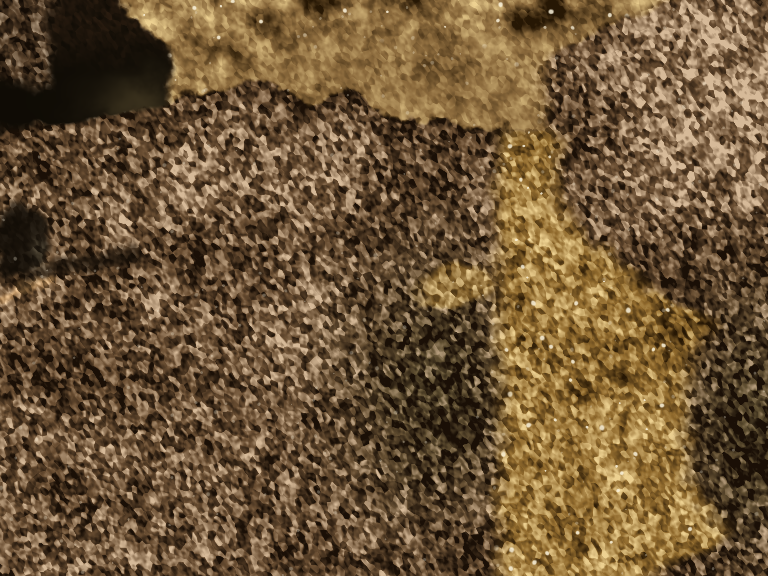
Give the GLSL for this texture, as a WebGL 2 fragment shader.

```glsl
#version 300 es
precision highp float;
uniform vec2 u_resolution;
out vec4 fragColor;

float hash(vec2 p) {
  vec3 q = fract(p.xyx * 0.1031);
  q += dot(q, q.yzx + 33.33);
  return fract((q.x + q.y) * q.z);
}

float noise(vec2 p) {
  vec2 i = floor(p), f = fract(p);
  f = f * f * (3.0 - 2.0 * f);
  return mix(mix(hash(i), hash(i + vec2(1, 0)), f.x),
             mix(hash(i + vec2(0, 1)), hash(i + vec2(1, 1)), f.x), f.y);
}

float fbm(vec2 p) {
  float sum = 0.0, amp = 0.5;
  for (int i = 0; i < 4; i++) {
    sum += amp * noise(p);
    p = mat2(1.6, 1.2, -1.2, 1.6) * p + 7.3;
    amp *= 0.5;
  }
  return sum / 0.9375;
}

// Soft cellular grains, each with its own tone
float facets(vec2 p) {
  vec2 cell = floor(p), f = fract(p);
  float tone = 0.0, total = 0.0;
  for (int y = -1; y <= 1; y++)
    for (int x = -1; x <= 1; x++) {
      vec2 o = vec2(x, y), id = cell + o;
      vec2 d = o + vec2(hash(id + 11.7), hash(id + 47.1)) - f;
      float w = exp(-14.0 * dot(d, d));
      tone += w * hash(id);
      total += w;
    }
  return tone / total;
}

// Sparse wet sparkles
float glints(vec2 p, float density) {
  vec2 id = floor(p);
  vec2 d = fract(p) - 0.3 - 0.4 * vec2(hash(id + 3.1), hash(id + 8.9));
  float size = 0.1 + 0.2 * hash(id + 21.0);
  return step(1.0 - density, hash(id + 60.0)) * (1.0 - smoothstep(size * 0.4, size, length(d)));
}

float blob(vec2 p, vec2 center, vec2 radius) {
  vec2 d = (p - center) / radius;
  return exp(-dot(d, d));
}

float segment(vec2 p, vec2 a, vec2 b) {
  vec2 d = b - a;
  return length(p - a - d * clamp(dot(p - a, d) / dot(d, d), 0.0, 1.0));
}

float below(float edge, float x, float soft) {
  return 1.0 - smoothstep(edge - soft, edge + soft, x);
}

vec3 ramp(float t, vec3 dark, vec3 mid, vec3 light) {
  t = clamp(t, 0.0, 1.0) * 2.0;
  return mix(mix(dark, mid, min(t, 1.0)), light, max(t - 1.0, 0.0));
}

// Upper rim of the large slab
float slabRim(float x) {
  float wave = 0.013 * cos((x - 0.45) * 42.0) * smoothstep(0.3, 0.42, x) * below(0.68, x, 0.07);
  return 0.775 + 0.067 * smoothstep(0.0, 0.4, x) - 0.075 * smoothstep(0.45, 0.95, x) + wave;
}

// Right side of the mineral seep
float seepRight(float y) {
  float bulges = 0.06 * exp(-pow((y - 0.44) / 0.03, 2.0)) + 0.07 * exp(-pow((y - 0.09) / 0.05, 2.0));
  return 0.97 + 0.23 * below(0.53, y, 0.15) + bulges - 0.07 * below(0.03, y, 0.04);
}

void main() {
  vec2 p = gl_FragCoord.xy / u_resolution.y;
  p.x += 0.5 * (4.0 / 3.0 - u_resolution.x / u_resolution.y);
  float broad = fbm(p * 9.0), rough = fbm(p * 34.0 + 5.0);
  vec2 w = p + 0.05 * (vec2(broad, fbm(p * 11.0 + 40.0)) - 0.5) + 0.03 * (rough - 0.5);

  // Slanted mineral grain
  vec2 g = mat2(0.82, -0.57, 0.57, 0.82) * p + 0.006 * rough;
  float grain = 0.8 * (facets(g * vec2(125.0, 82.0)) - 0.5) + 0.45 * (noise(g * vec2(210.0, 150.0)) - 0.5);

  // Region masks
  float rim = w.y - slabRim(w.x);
  float above = smoothstep(-0.006, 0.006, rim);
  float channelRight = 0.945 + 0.24 * pow(smoothstep(0.83, 1.02, w.y), 2.0);
  float channelLeft = 0.30 - 0.09 * smoothstep(0.9, 1.0, w.y);
  float leftOfChannel = below(channelLeft, w.x, 0.012);
  float channel = above * below(channelRight, w.x, 0.02) * (1.0 - leftOfChannel);
  float seep = smoothstep(0.85, 0.895, w.x) * below(seepRight(w.y), w.x, 0.025) * below(0.775, w.y, 0.03);
  seep = max(seep, 0.8 * smoothstep(0.25, 0.6, blob(w, vec2(0.80, 0.50), vec2(0.075, 0.035))));
  float crust = channel * smoothstep(0.9, 0.97, w.y + 0.12 * blob(w, vec2(0.36, 0.9), vec2(0.1)));

  // Rock lighting
  float tone = 0.43 + 0.35 * (broad - 0.5) + 0.25 * (rough - 0.5);
  tone += 0.30 * blob(p, vec2(1.27, 0.86), vec2(0.23, 0.25));
  tone += 0.14 * blob(w, vec2(0.48, 0.71), vec2(0.25, 0.09)) + 0.14 * blob(w, vec2(0.2, 0.62), vec2(0.06, 0.04));
  tone += 0.15 * blob(w, vec2(0.54, 0.42), vec2(0.1, 0.07));
  tone -= 0.20 * blob(w, vec2(0.76, 0.35), vec2(0.13, 0.16)) + 0.22 * blob(w, vec2(0.80, 0.03), vec2(0.13, 0.06));
  tone -= 0.22 * blob(w, vec2(1.18, 0.53), vec2(0.16, 0.05)) + 0.28 * blob(w, vec2(1.32, 0.25), vec2(0.12, 0.2));
  tone -= 0.20 * blob(w, vec2(0.04, 0.35), vec2(0.15, 0.03)) + 0.15 * blob(w, vec2(1.02, 0.76), vec2(0.06, 0.12));
  tone -= 0.15 * blob(w, vec2(0.78, 0.71), vec2(0.12, 0.07)) + 0.12 * blob(w, vec2(0.05, 0.72), vec2(0.2, 0.05));
  tone -= 0.30 * (1.0 - above) * exp(rim * 55.0) * below(0.92, w.x, 0.03);
  float slate = blob(w, vec2(0.76, 0.33), vec2(0.15, 0.2)) + blob(w, vec2(1.32, 0.25), vec2(0.14, 0.22));
  vec3 rockMid = mix(vec3(0.42, 0.31, 0.20), vec3(0.38, 0.32, 0.20), min(slate, 1.0));
  vec3 color = ramp(tone + grain, vec3(0.10, 0.06, 0.025), rockMid, vec3(0.84, 0.73, 0.60));

  // Golden seep and channel
  float goldTone = 0.53 + 0.45 * (rough - 0.5) + 0.3 * (broad - 0.5) + grain * mix(0.75, 0.35, channel);
  goldTone += crust * 1.1 * (fbm(p * 24.0 + 9.0) - 0.53);
  goldTone -= 0.35 * blob(w, vec2(0.74, 1.0), vec2(0.04, 0.03)) + 0.35 * blob(w, vec2(0.93, 0.97), vec2(0.08, 0.03));
  goldTone -= 0.22 * blob(w, vec2(1.2, 0.41), vec2(0.09, 0.06));
  vec3 goldMid = mix(vec3(0.57, 0.42, 0.18), vec3(0.55, 0.42, 0.24), channel);
  vec3 gold = ramp(goldTone, vec3(0.15, 0.09, 0.015), goldMid, vec3(0.93, 0.82, 0.57));
  color = mix(color, gold, max(channel, seep));

  // Shadowed pool and corner boulder
  float pool = above * leftOfChannel;
  vec3 water = mix(vec3(0.06, 0.045, 0.02), vec3(0.15, 0.10, 0.055), smoothstep(0.87, 0.96, w.y) * (0.6 + grain));
  water += vec3(0.16, 0.14, 0.09) * blob(w, vec2(0.24, 0.83), vec2(0.07, 0.04));
  float boulder = below(0.09, w.x, 0.015) * smoothstep(0.835, 0.875, w.y);
  color = mix(color, mix(water, color * 0.8, boulder), pool);

  // Hollow, crack and its bright lip
  float hollow = smoothstep(0.3, 0.6, blob(w, vec2(0.04, 0.575), vec2(0.06, 0.065)));
  float crack = below(0.012, segment(w, vec2(0.04, 0.515), vec2(0.22, 0.565)), 0.012);
  color = mix(color, vec3(0.07, 0.05, 0.025), max(hollow * 0.92, crack * 0.65));
  color += vec3(0.24, 0.23, 0.19) * blob(w, vec2(0.07, 0.555), vec2(0.018, 0.03)) * (0.6 + grain);
  color += vec3(0.22, 0.17, 0.10) * below(0.006, segment(w, vec2(0.0, 0.495), vec2(0.09, 0.51)), 0.006);

  // Wet highlights
  float wet = max(seep, crust) + blob(p, vec2(0.92, 0.91), vec2(0.04, 0.03));
  float sparkle = glints(g * 48.0, 0.09) * min(wet, 1.0) + 0.35 * glints(g * 60.0 + 15.0, 0.06) * (1.0 - pool);
  color = mix(color, vec3(0.98, 0.95, 0.86), min(sparkle, 1.0) * 0.85);
  fragColor = vec4(clamp(color, 0.0, 1.0), 1.0);
}
```
